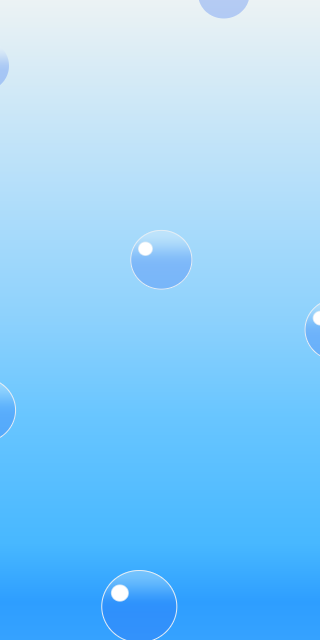
Give the GLSL for this background, as a Shadertoy shader.

```glsl
const int STOPS = 7;
const float STOP_HEIGHT[STOPS] = float[](0.0, 0.06, 0.15, 0.35, 0.50, 0.71, 1.0);
const vec3 STOP_COLOR[STOPS] = vec3[](
    vec3(0.21, 0.635, 1.0), vec3(0.18, 0.62, 1.0), vec3(0.28, 0.72, 1.0),
    vec3(0.41, 0.775, 1.0), vec3(0.55, 0.82, 0.99), vec3(0.71, 0.875, 0.98),
    vec3(0.925, 0.95, 0.955));

const int BUBBLES = 6;
const float LANES = 3.0;
const float LANE_REACH = 0.55;
const float SURFACE_REACH = 0.20;
const float LOWEST = 0.057;
const float GROUP_STEP = 0.53;
const float LANE_RISE = 0.43;
const float JITTER = 0.008;
const float RADIUS_LOW = 0.121;
const float RADIUS_HIGH = 0.081;
const float SQUASH = 0.96;

const vec3 SHEEN_COLOR = vec3(0.93, 0.96, 0.98);
const float SHEEN_ALPHA = 0.33;
const vec3 TINT_COLOR = vec3(0.18, 0.42, 0.95);
const float TINT_ALPHA = 0.29;
const vec3 RIM_COLOR = vec3(0.89, 0.93, 0.96);
const float RIM_WIDTH = 0.0032;
const vec2 GLINT_OFFSET = vec2(-0.51, 0.37);
const float GLINT_RADIUS = 0.215;
const float GLINT_EDGE = 0.0025;

vec2 hash21(float n) {
    vec3 h = fract(n * vec3(0.1031, 0.1030, 0.0973) + 0.37);
    h += dot(h, h.yzx + 33.33);
    return fract((h.xx + h.yz) * h.zy);
}

vec3 skyGradient(float height) {
    vec3 color = STOP_COLOR[0];
    for (int i = 1; i < STOPS; i++) {
        float t = (height - STOP_HEIGHT[i - 1]) / (STOP_HEIGHT[i] - STOP_HEIGHT[i - 1]);
        color = mix(color, STOP_COLOR[i], clamp(t, 0.0, 1.0));
    }
    return color;
}

// Antialiased coverage of the region where the distance is negative
float coverage(float dist, float pixel) {
    return clamp(0.5 - dist / pixel, 0.0, 1.0);
}

// Bubbles rise in groups of three: centre, left, right
vec2 bubbleCenter(float id) {
    float group = floor(id / LANES);
    float slot = mod(id, LANES);
    float lane = 1.0 - mod(slot + 1.0, LANES);
    float y = LOWEST + GROUP_STEP * group + LANE_RISE * sqrt(0.5 * slot);
    float reach = mix(LANE_REACH, SURFACE_REACH, smoothstep(0.93, 1.0, y));
    float sway = -0.06 * (1.0 - group) * (1.0 - abs(lane));
    // Swap so that the second slot lies on the left
    float x = 0.5 + lane * reach + sway;
    return vec2(x, y) + JITTER * (2.0 * hash21(id) - 1.0);
}

vec3 drawBubble(vec3 color, vec2 p, vec2 center, float radius, float height, float pixel) {
    vec2 q = (p - center) / vec2(1.0, SQUASH);
    float dist = length(q) - radius;
    float level = q.y / radius;

    // Pale sheen above, blue tint below
    vec3 body = mix(color, TINT_COLOR, TINT_ALPHA * smoothstep(0.9, -0.25, level));
    body = mix(body, SHEEN_COLOR, SHEEN_ALPHA * smoothstep(0.0, 1.0, level));
    color = mix(color, body, coverage(dist, pixel));

    // Thin rim, fading towards the surface
    float inner = coverage(dist + RIM_WIDTH, pixel);
    float rim = coverage(dist, pixel) - inner;
    color = mix(color, RIM_COLOR, rim * smoothstep(0.92, 0.65, height));

    // Round glint with a soft pale edge
    float glint = length(q - GLINT_OFFSET * radius) - GLINT_RADIUS * radius;
    color = mix(color, RIM_COLOR, 0.8 * coverage(glint - GLINT_EDGE, pixel));
    return mix(color, vec3(1.0), coverage(glint, pixel));
}

void mainImage(out vec4 fragColor, in vec2 fragCoord) {
    float pixel = 1.0 / iResolution.x;
    float aspect = iResolution.y / iResolution.x;
    vec2 p = fragCoord * pixel;

    vec3 color = skyGradient(fragCoord.y / iResolution.y);
    for (int i = 0; i < BUBBLES; i++) {
        vec2 spot = bubbleCenter(float(i));
        float radius = mix(RADIUS_LOW, RADIUS_HIGH, spot.y);
        color = drawBubble(color, p, spot * vec2(1.0, aspect), radius, spot.y, pixel);
    }
    fragColor = vec4(color, 1.0);
}
```
